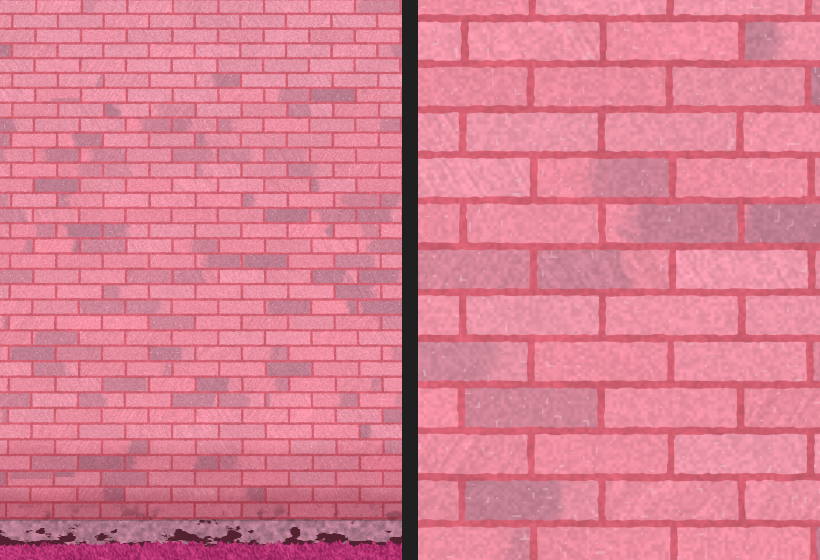
Left, the full canvas; right, a detail of the centre.
This texture is drawn by a Shadertoy shader. Its source:

```glsl
// Weathered pink brick wall in running bond, above a mossy kerb and magenta grass.

// Layout, in fractions of the canvas; "down" runs from the top edge
const vec3 ROW_CURVE = vec3(0.059, 38.13, -1.57);  // row index as a quadratic of down
const vec2 BRICKS_ACROSS = vec2(8.83, 8.50);       // at the top and at the bottom
const float AXIS_X = 0.4855;                       // joint that stays vertical
const float MORTAR = 0.0043;                       // joint width
const float CORNER = 0.0010;
const float KERB_TOP = 0.928;
const float GRASS_TOP = 0.971;

// Colours
const vec3 BRICK_PALE  = vec3(0.905, 0.585, 0.660);
const vec3 BRICK_WARM  = vec3(0.930, 0.550, 0.625);
const vec3 BRICK_GREY  = vec3(0.735, 0.485, 0.560);
const vec3 MORTAR_RED  = vec3(0.825, 0.375, 0.445);
const vec3 DAMP_TINT   = vec3(0.880, 0.780, 0.810);
const vec3 SPECK       = vec3(0.960, 0.790, 0.840);
const vec3 KERB_STONE  = vec3(0.710, 0.480, 0.565);
const vec3 MOSS        = vec3(0.330, 0.130, 0.190);
const vec3 GRASS_DARK  = vec3(0.480, 0.070, 0.270);
const vec3 GRASS_LIGHT = vec3(0.900, 0.310, 0.580);

// Wear
const float GREY_CHANCE = 0.42;
const float GRAIN = 0.13;
const float SCRATCHES = 0.09;

float hash(vec2 p) {
    vec3 h = fract(vec3(p.xyx) * 0.1031);
    h += dot(h, h.yzx + 33.33);
    return fract((h.x + h.y) * h.z);
}

float noise(vec2 p) {
    vec2 i = floor(p), f = fract(p);
    f = f * f * (3.0 - 2.0 * f);
    return mix(mix(hash(i), hash(i + vec2(1, 0)), f.x),
               mix(hash(i + vec2(0, 1)), hash(i + vec2(1, 1)), f.x), f.y);
}

float fbm(vec2 p) {
    float sum = 0.0, amp = 0.5;
    for (int i = 0; i < 4; i++) {
        sum += amp * noise(p);
        p = p * 2.03 + 17.3;
        amp *= 0.5;
    }
    return sum / 0.9375;
}

float roundBox(vec2 p, vec2 halfSize, float r) {
    vec2 d = abs(p) - halfSize + r;
    return length(max(d, 0.0)) + min(max(d.x, d.y), 0.0) - r;
}

vec3 brickColor(vec2 q, vec2 local, vec2 id, float down) {
    float pick = hash(id + 3.7), side = hash(id + 41.2);
    float middle = smoothstep(0.10, 0.28, down) * (1.0 - smoothstep(0.80, 0.92, down));
    vec3 col = mix(BRICK_PALE, BRICK_WARM, clamp(middle * 0.75 + side - 0.5, 0.0, 1.0));
    col *= 0.975 + 0.05 * hash(id + 9.1);

    // Burnt grey patches cover a whole brick or only one end
    float chance = GREY_CHANCE * mix(0.30, 1.0, middle) * (0.6 + 0.8 * noise(id * 0.3));
    float reach = (side < 0.5 ? local.x : -local.x) + 0.30 * (fbm(q * 70.0) - 0.5);
    float extent = mix(-0.40, 0.60, hash(id + 77.0));
    float patchMask = 1.0 - smoothstep(extent - 0.08, extent + 0.08, reach);
    float strength = step(pick, chance) * (0.40 + 0.60 * hash(id + 5.5));
    col = mix(col, BRICK_GREY, strength * patchMask);

    // Slanted tooling marks, on some bricks only
    float slant = side < 0.5 ? 0.6 : -0.6;
    float marks = noise(vec2((q.x + q.y * slant) * 390.0, q.y * 50.0)) - 0.5;
    return col * (1.0 + SCRATCHES * marks * step(0.55, hash(id + 23.0)));
}

vec3 wall(vec2 q, float x, float down, float aspect, float px) {
    float row = ROW_CURVE.x + down * (ROW_CURVE.y + down * ROW_CURVE.z);
    float across = mix(BRICKS_ACROSS.x, BRICKS_ACROSS.y, down);
    float r = floor(row);
    float u = (x - AXIS_X) * across + 0.5 * mod(r + 1.0, 2.0) + 0.03 * (hash(vec2(r, 8.0)) - 0.5);
    vec2 id = vec2(floor(u), r) + 60.0;
    vec2 local = vec2(fract(u), fract(row)) - 0.5;
    vec2 cell = vec2(aspect / across, 1.0 / (ROW_CURVE.y + 2.0 * ROW_CURVE.z * down));

    float d = roundBox(local * cell, 0.5 * (cell - MORTAR), CORNER);
    d += 0.0011 * (noise(q * 260.0) - 0.5);
    float face = smoothstep(-0.7 * px, 0.7 * px, -d);
    vec3 joint = MORTAR_RED * (0.92 + 0.16 * fbm(q * 60.0));
    vec3 col = mix(joint, brickColor(q, local, id, down), face);

    // Grain, pale specks, then damp staining near the ground
    col *= 1.0 + GRAIN * (noise(q * 480.0) - 0.5) + 0.05 * (fbm(q * 14.0) - 0.5);
    float speck = smoothstep(0.86, 0.96, noise(q * 370.0 + 31.0));
    col = mix(col, SPECK, 0.40 * speck * face);
    float stain = 0.70 * smoothstep(0.785, 0.825, down + 0.03 * (fbm(q * 9.0) - 0.5));
    stain += 0.75 * smoothstep(0.865, 0.895, down + 0.02 * (fbm(q * 25.0) - 0.5));
    col *= mix(vec3(1.0), DAMP_TINT, stain);
    float soil = smoothstep(0.885, 0.935, down) * smoothstep(0.55, 0.75, fbm(q * 60.0));
    return mix(col, MOSS, 0.50 * soil);
}

vec3 kerb(vec2 q, float x, float down) {
    vec3 col = KERB_STONE * (0.70 + 0.55 * fbm(q * 130.0));
    float depth = smoothstep(KERB_TOP, GRASS_TOP, down);
    float ends = 1.0 - smoothstep(0.0, 0.14, x) + smoothstep(0.55, 0.95, x);
    float moss = fbm(q * vec2(38.0, 75.0)) + 0.20 * depth + 0.08 * ends;
    col = mix(col, MOSS, smoothstep(0.72, 0.80, moss));
    return col * mix(0.70, 1.0, smoothstep(0.0, 0.004, down - KERB_TOP));
}

vec3 grass(vec2 q) {
    float blades = noise(vec2((q.x + 0.3 * q.y) * 400.0, q.y * 260.0));
    return mix(GRASS_DARK, GRASS_LIGHT, 0.55 * blades + 0.45 * fbm(q * 110.0));
}

void mainImage(out vec4 fragColor, in vec2 fragCoord) {
    vec2 uv = fragCoord / iResolution.xy;
    float aspect = iResolution.x / iResolution.y, px = 1.0 / iResolution.y;
    vec2 q = vec2(uv.x * aspect, uv.y);
    float down = 1.0 - uv.y;

    vec3 col = wall(q, uv.x, down, aspect, px);
    float kerbEdge = KERB_TOP + 0.003 * (noise(q * 60.0) - 0.5);
    col = mix(col, kerb(q, uv.x, down), smoothstep(-px, px, down - kerbEdge));
    float grassEdge = GRASS_TOP + 0.020 * (fbm(q * vec2(150.0, 60.0)) - 0.5);
    col = mix(col, grass(q), smoothstep(-px, px, down - grassEdge));
    fragColor = vec4(col, 1.0);
}
```
